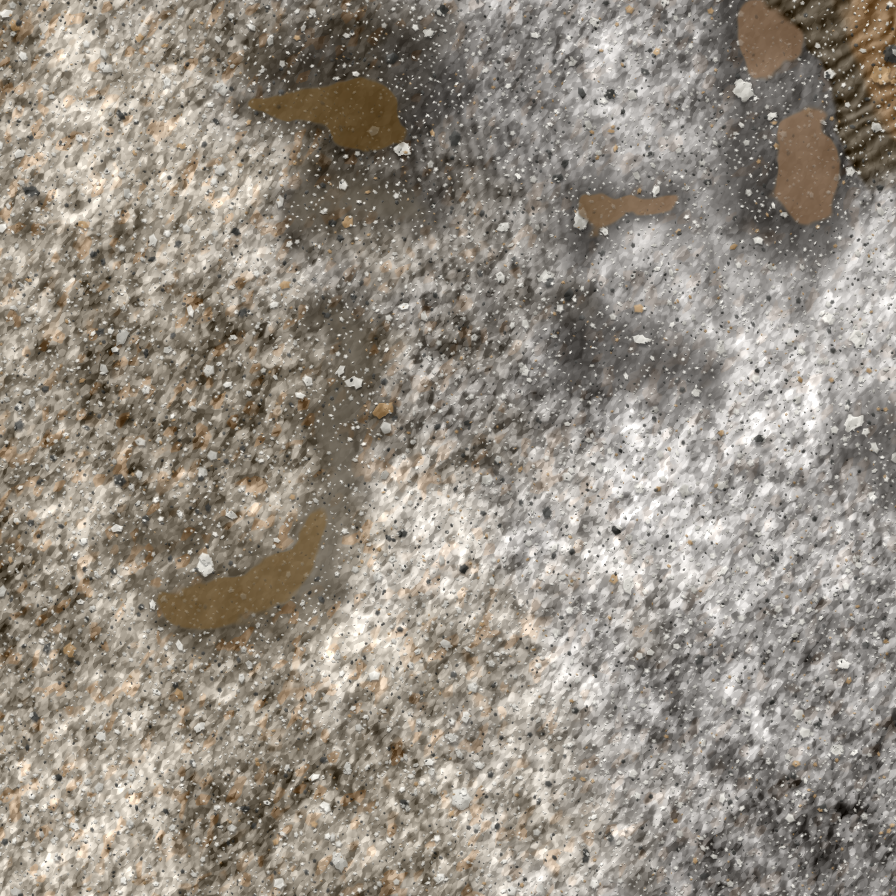
A three.js fragment shader for this texture:

```glsl
// Wet gravelly mud with scattered chips of stone, brown puddles and tyre tracks.
#define DRY_TONE 0.60
#define GRAIN_CONTRAST 0.80
#define PATCH_CONTRAST 0.75
#define DAMP_DARKENING 0.44
#define STONE_SHARE 0.36
#define STONE_LAYERS 5
#define WARM_TINT vec3(0.035, 0.0, -0.055)
#define COOL_TINT vec3(0.012, 0.0, -0.012)
#define OCHRE_WATER vec3(0.43, 0.345, 0.22)
#define CLAY_WATER vec3(0.52, 0.42, 0.33)
#define TREAD_PITCH 0.019

varying vec2 vUv;

vec2 hash2(vec2 p) {
  vec3 q = fract(p.xyx * vec3(0.1031, 0.1030, 0.0973));
  q += dot(q, q.yzx + 33.33);
  return fract((q.xx + q.yz) * q.zy);
}

// Cellular noise: random cell values blended by nearness; hardness sharpens cells.
float cellNoise(vec2 p, float hardness) {
  vec2 cell = floor(p);
  float sum = 0.0, total = 0.0001;
  for (int y = -1; y <= 1; y++) {
    for (int x = -1; x <= 1; x++) {
      vec2 id = cell + vec2(float(x), float(y));
      vec2 offset = id + hash2(id + 50.0) - p;
      float weight = exp(-hardness * dot(offset, offset));
      sum += weight * hash2(id + 91.0).x;
      total += weight;
    }
  }
  return sum / total;
}

float patches(vec2 p) {
  float sum = 0.0, amp = 0.45;
  for (int i = 0; i < 4; i++) {
    sum += amp * (cellNoise(p, 5.0) - 0.5);
    p = mat2(0.8, 0.6, -0.6, 0.8) * p * 2.1 + 13.0;
    amp *= 0.65;
  }
  return sum;
}

// Distance to a capsule whose radius runs from ra to rb.
float blob(vec2 p, vec2 a, vec2 b, float ra, float rb) {
  vec2 d = b - a;
  float h = clamp(dot(p - a, d) / dot(d, d), 0.0, 1.0);
  return length(p - a - d * h) - mix(ra, rb, h);
}

// Distance to an angular chip with five uneven sides.
float chip(vec2 o, vec2 rnd, float radius) {
  float turn = rnd.x * 6.283, side = 1.2566;
  o = mat2(cos(turn), -sin(turn), sin(turn), cos(turn)) * o;
  o.x *= 1.0 + 0.8 * rnd.y;
  float a = atan(o.y, o.x + 0.00001);
  return length(o) * cos(floor(0.5 + a / side) * side - a) - radius;
}

float waterDistance(vec2 p) {
  float d = blob(p, vec2(0.29, 0.89), vec2(0.41, 0.867), 0.012, 0.036);
  d = min(d, blob(p, vec2(0.355, 0.41), vec2(0.29, 0.335), 0.012, 0.026));
  d = min(d, blob(p, vec2(0.29, 0.335), vec2(0.18, 0.32), 0.024, 0.018));
  d = min(d, blob(p, vec2(0.895, 0.86), vec2(0.90, 0.805), 0.022, 0.046));
  d = min(d, blob(p, vec2(0.86, 0.98), vec2(0.865, 0.95), 0.024, 0.027));
  return min(d, blob(p, vec2(0.665, 0.765), vec2(0.74, 0.775), 0.014, 0.013));
}

float channelDistance(vec2 p) {
  float d = blob(p, vec2(0.385, 0.65), vec2(0.38, 0.46), 0.014, 0.02);
  d = min(d, blob(p, vec2(0.38, 0.46), vec2(0.34, 0.345), 0.02, 0.026));
  return min(d, blob(p, vec2(0.35, 0.78), vec2(0.45, 0.77), 0.02, 0.015));
}

float dampDistance(vec2 p) {
  float d = blob(p, vec2(0.33, 0.92), vec2(0.46, 0.92), 0.03, 0.04);
  d = min(d, blob(p, vec2(0.66, 0.62), vec2(0.80, 0.58), 0.025, 0.0));
  d = min(d, blob(p, vec2(0.96, 0.52), vec2(1.0, 0.49), 0.02, 0.03));
  d = min(d, blob(p, vec2(0.87, 1.0), vec2(0.88, 0.79), 0.05, 0.05));
  return min(d, blob(p, vec2(0.11, 0.40), vec2(0.21, 0.40), -0.02, 0.0));
}

void main() {
  vec2 p = vUv;
  vec2 warp = vec2(cellNoise(p * 16.0, 5.0), cellNoise(p * 16.0 + 40.0, 5.0)) - 0.5;
  warp += 0.4 * (vec2(cellNoise(p * 45.0, 5.0), cellNoise(p * 45.0 + 70.0, 5.0)) - 0.5);
  vec2 q = p + 0.035 * warp;
  float pool = waterDistance(q), channel = channelDistance(q);
  float water = smoothstep(0.003, -0.003, pool);
  float silt = max(water, 0.8 * smoothstep(0.012, -0.012, channel));
  float damp = smoothstep(0.05, -0.005, min(min(pool, channel), dampDistance(q)));

  // Leaning grit, calmer on the pale silt to the upper right
  vec2 lean = vec2(p.x - 0.4 * p.y, 0.8 * p.y);
  float fine = cellNoise(lean * 230.0, 12.0);
  float grit = 0.3 * cellNoise(lean * 65.0, 9.0) + 0.4 * cellNoise(lean * 125.0, 12.0) + 0.3 * fine - 0.5;
  float calm = smoothstep(0.16, -0.08, blob(q, vec2(0.52, 0.82), vec2(0.95, 0.68), 0.08, 0.06));
  float broad = patches(p * 6.0);
  float tone = DRY_TONE + PATCH_CONTRAST * broad + 0.035 * calm;
  tone += GRAIN_CONTRAST * grit * (1.0 - 0.4 * calm) * (1.0 - 0.35 * damp);
  float ribs = sin(480.0 * p.x + 90.0 * p.y + 5.0 * warp.x);
  tone += 0.045 * ribs * smoothstep(0.5, 0.75, cellNoise(p * 5.0 + 8.0, 5.0));
  tone *= 1.0 - DAMP_DARKENING * damp;

  // Warm earth on the left, cooler on the right, with rusty grains
  float cool = smoothstep(0.25, 0.75, p.x + 0.3 * (p.y - 0.5) + 0.2 * warp.y);
  vec3 color = tone + mix(WARM_TINT, COOL_TINT, cool);
  float rust = smoothstep(0.68, 0.95, cellNoise(lean * 95.0 + 30.0, 10.0));
  color += vec3(0.06, 0.0, -0.05) * rust * (1.0 - 0.7 * cool);

  // Murky water and silted channel
  vec3 murk = mix(OCHRE_WATER, CLAY_WATER, smoothstep(0.45, 0.8, p.x));
  murk = mix(vec3(0.43, 0.40, 0.35), murk, water) + 0.2 * broad + 0.07 * grit;
  color = mix(color, murk, silt * 0.93);

  // Tyre tread in the upper right corner
  vec2 t = q - vec2(0.89, 0.95);
  float across = dot(t, vec2(0.907, 0.42)), along = dot(t, vec2(0.42, -0.907));
  float lug = sin(6.283 * along / TREAD_PITCH + 45.0 * across);
  vec3 tread = mix(vec3(0.35, 0.31, 0.25), vec3(0.50, 0.39, 0.27), smoothstep(0.05, 0.075, across));
  tread += 0.10 * lug + 0.3 * grit - 0.14 * smoothstep(0.012, 0.0, across);
  color = mix(color, tread, smoothstep(-0.004, 0.004, across) * smoothstep(0.21, 0.17, along));

  // Chips of stone from coarse to fine, each with a shadow
  float scale = 24.0;
  for (int i = 0; i < STONE_LAYERS; i++) {
    float level = float(i) / float(STONE_LAYERS - 1);
    vec2 g = mat2(0.86, 0.5, -0.5, 0.86) * p * scale + 31.0 * float(i);
    vec2 id = floor(g), rnd = hash2(id), kind = hash2(id + 137.0);
    vec2 o = fract(g) - 0.5 - 0.4 * (rnd - 0.5);
    float radius = mix(0.09, 0.24, kind.y), soft = 0.0014 * scale;
    float rough = 0.22 * grit * (1.0 - 0.6 * level);
    float present = step(rnd.x, STONE_SHARE * mix(0.22, 1.0, level)) * (1.0 - 0.75 * water);
    vec2 shape = fract(rnd * 37.0 + kind);
    float body = present * smoothstep(soft, -soft, chip(o, shape, radius) + rough);
    float shade = present * smoothstep(0.08, -0.08, chip(o + vec2(-0.06, 0.07), shape, radius));
    vec3 stone = mix(vec3(0.74, 0.73, 0.70), vec3(0.96, 0.95, 0.92), shape.x);
    stone = mix(stone, vec3(0.30, 0.30, 0.29), step(0.82, kind.x));
    stone = mix(stone, vec3(0.72, 0.60, 0.45), step(kind.x, 0.07));
    stone += 0.4 * grit + 0.35 * dot(o, vec2(-0.7, 0.7));
    color = mix(color * (1.0 - 0.35 * shade), stone, body * 0.92);
    scale *= 1.65;
  }
  gl_FragColor = vec4(clamp(color, 0.0, 1.0), 1.0);
}
```
